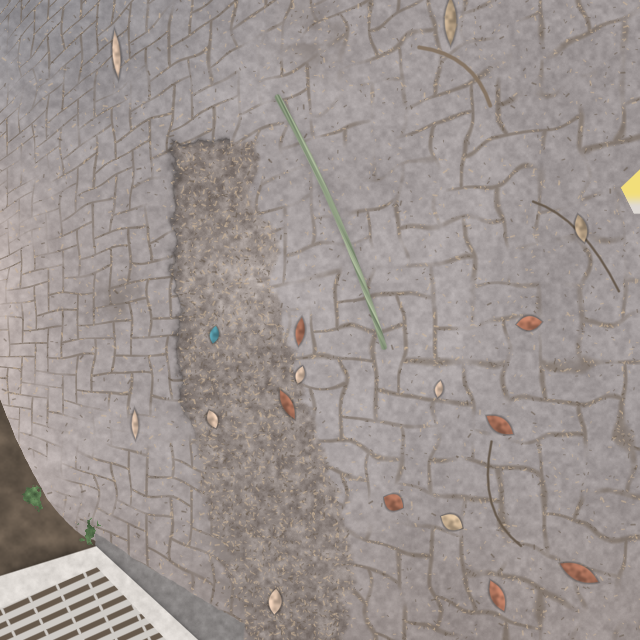
Write a three.js fragment shader that draws this texture.

```glsl
// Weathered herringbone paving with a bare earth strip, fallen leaves, twigs and a drain grate.
#define PAVER vec3(.615, .588, .588)
#define EARTH vec3(.545, .505, .485)
#define SOIL vec3(.40, .35, .30)
#define STRAW vec3(.75, .66, .55)
#define RUST vec3(.61, .41, .33)
#define PALE vec3(.80, .70, .62)
#define CURB vec3(.87, .85, .83)
#define EDGE .0016
#define JOINT .11

varying vec2 vUv;
vec2 p;
vec3 col;

float hash(vec2 v) {
  vec3 q = fract(v.xyx * .1031);
  q += dot(q, q.yzx + 33.33);
  return fract((q.x + q.y) * q.z);
}

float noise(vec2 v) {
  vec2 i = floor(v), f = fract(v);
  f *= f * (3. - 2. * f);
  return mix(mix(hash(i), hash(i + vec2(1, 0)), f.x),
             mix(hash(i + vec2(0, 1)), hash(i + 1.), f.x), f.y);
}

// Layered noise, centred on zero.
float fbm(float scale) {
  float sum = -.47, amp = .5;
  vec2 v = p * scale;
  for (int i = 0; i < 4; i++) {
    sum += amp * noise(v);
    v = v * 2.03 + 17.;
    amp *= .5;
  }
  return sum;
}

float fill(float d) { return 1. - smoothstep(-EDGE, EDGE, d); }

void paint(vec3 tint, float d) { col = mix(col, tint, fill(d)); }

float spot(float x, float y, float sharp) {
  vec2 v = p - vec2(x, y);
  return exp(-sharp * dot(v, v));
}

float segment(vec2 v, vec2 a, vec2 b) {
  v -= a;
  b -= a;
  return length(v - b * clamp(dot(v, b) / dot(b, b), 0., 1.));
}

// Distance to a quadratic curve, walked in short segments.
float curve(vec2 a, vec2 b, vec2 c) {
  float d = 1.;
  vec2 last = a;
  for (int i = 1; i <= 8; i++) {
    float t = float(i) / 8.;
    vec2 next = mix(mix(a, b, t), mix(b, c, t), t);
    d = min(d, segment(p, last, next));
    last = next;
  }
  return d;
}

// Distance to the nearest joint of a 2:1 herringbone, in cell units.
float herringbone(vec2 v) {
  vec2 i = floor(v), f = fract(v);
  float k = floor(mod(i.x - i.y + .5, 4.)), d = 1.;
  if (k != 1.) d = min(d, f.x);
  if (k != 0.) d = min(d, 1. - f.x);
  if (k != 2.) d = min(d, f.y);
  if (k != 3.) d = min(d, 1. - f.y);
  return d;
}

// Pointed leaf with a soft shadow.
void leaf(float x, float y, float size, float width, float angle, vec3 tint) {
  vec2 v = p - vec2(x, y), axis = vec2(cos(angle), sin(angle));
  vec2 q = vec2(dot(v, axis), dot(v, vec2(-axis.y, axis.x)));
  float d = abs(q.y) - width * (1. - q.x * q.x / (size * size));
  col *= 1. - .3 * smoothstep(.005, 0., d);
  paint(tint * (.85 + .3 * noise(q * 160.) + .1 * q.y / width), d);
}

void main() {
  p = vUv;
  float broad = fbm(7.), grain = fbm(110.), wobble = fbm(38.);

  // Pavers shrink toward the left; joints collect dirt.
  float scale = .019 + .049 * p.x;
  vec2 cell = vec2(log(scale) / .049, (p.y - .45) / scale);
  cell += .5 * vec2(noise(p * 22.), noise(p * 22. + 40.));
  float seam = smoothstep(JOINT, .015, herringbone(cell)) * smoothstep(-.22, .13, fbm(15.));
  col = PAVER + broad * .12 + grain * .16 + .05 * spot(.52, .56, 9.);
  col += vec3(.12, .10, .085) * exp(-p.x * 8.) * smoothstep(.95, .55, p.y);
  col -= vec3(.07, .05, .035) * smoothstep(.6, 1.1, p.y) * smoothstep(.55, 0., p.x);
  col -= vec3(.02, .03, .04) * smoothstep(.35, 0., p.y);
  col = mix(col, SOIL * 1.08, seam * .55);

  // Bare earth strip and the dirt washed out around it.
  float left = .275 + .37 * pow(max(.45 - p.y, 0.), 1.4);
  float right = .545 - .115 * smoothstep(.1, .6, p.y) - .03 * smoothstep(.64, .69, p.y);
  float strip = max(max(left - p.x, p.x - right), p.y - .775) + wobble * .035;
  float bare = smoothstep(.006, -.006, strip);
  col = mix(col, EARTH + grain * .34 + broad * .16 + .07 * spot(.39, .56, 90.), bare * .92);
  col *= 1. - .3 * exp(-abs(strip) * 220.) * step(p.x, .36) * smoothstep(.25, .4, p.y);
  float wash = exp(-30. * abs(p.x - left)) * smoothstep(.42, .1, p.y);
  wash = min(wash + spot(.495, .94, 400.) + spot(.19, .53, 600.), 1.);
  col = mix(col, EARTH * .92, wash * smoothstep(-.17, .13, wobble) * .7);

  // Scattered straw and grit, densest on joints and earth.
  for (float n = 0.; n < 4.; n++) {
    float count = 58. + 27. * n;
    vec2 g = p * count + n * 13.7, id = floor(g);
    vec2 q = fract(g) - .5 - .4 * (vec2(hash(id + 3.), hash(id + 8.)) - .5);
    float a = 6.283 * hash(id + 21.), chance = .05 + .3 * bare + .38 * seam + .15 * wash;
    vec2 along = .16 * vec2(cos(a), sin(a));
    float d = (segment(q, -along, along) - .065) / count;
    vec3 tint = mix(SOIL, STRAW * 1.08, step(.33, hash(id + 77.)));
    col = mix(col, tint, fill(d) * step(hash(id + 55.), chance) * .65);
  }

  // Corner soil with weeds, a slab, and the drain grate in its curb.
  float bank = p.y - .375 + 2.6 * p.x - 7.5 * p.x * p.x, x = p.x - .15;
  paint(SOIL * (.95 + .65 * wobble), max(bank, x) + wobble * .012);
  float weeds = min(length(p - vec2(.053, .22)), length(p - vec2(.14, .17)));
  paint(vec3(.36, .47, .32) * (1. + grain), weeds - .022 + abs(wobble) * .16);
  float slab = max(max(p.y - .165 + .61 * x, -x), x - .23);
  paint(vec3(.53, .515, .51) + grain * .16, slab + wobble * .012);
  float curb = max(p.y - .1 - .31 * p.x, p.y - .147 + .92 * x);
  col *= 1. - .25 * exp(-max(curb, 0.) * 170.);
  paint(CURB + grain * .15, curb);
  float bars = abs(fract((p.y - .45 * p.x) / .021) - .5) * .021 - .0058;
  float ties = abs(fract((p.x + .48 * p.y) / .052) - .5) * .052 - .0025;
  paint(mix(SOIL, CURB * .93, fill(min(bars, ties))), max(p.y - .05 - .42 * p.x, p.y - .115 + 1.05 * x));

  // Green stem with paler strands, and dry twigs.
  float stem = curve(vec2(.434, .848), vec2(.536, .67), vec2(.6, .458));
  col *= 1. - .25 * exp(-stem * 180.);
  float strand = noise(vec2(p.x * 380. + p.y * 190., p.y * 12.));
  paint(mix(vec3(.39, .45, .36), vec3(.71, .76, .64), strand), stem - .0045);
  paint(SOIL * 1.3, curve(vec2(.655, .926), vec2(.74, .915), vec2(.766, .835)) - .003);
  float twig = curve(vec2(.833, .685), vec2(.91, .66), vec2(.967, .545));
  paint(SOIL, min(twig, curve(vec2(.768, .31), vec2(.745, .2), vec2(.814, .147))) - .0018);

  // Fallen leaves and small litter.
  leaf(.704, .967, .037, .009, 1.57, STRAW * .9);
  leaf(.908, .643, .022, .009, 1.8, STRAW * .9);
  leaf(.827, .495, .02, .011, .1, RUST * 1.1);
  leaf(.781, .336, .025, .011, -.6, RUST);
  leaf(.615, .215, .017, .013, -.5, RUST);
  leaf(.706, .184, .019, .012, -.5, STRAW);
  leaf(.905, .105, .033, .012, -.45, RUST);
  leaf(.777, .069, .026, .01, -1.15, RUST * 1.1);
  leaf(.469, .482, .022, .007, 1.45, RUST);
  leaf(.449, .368, .025, .008, -1.1, RUST);
  leaf(.469, .414, .014, .007, 1.3, PALE);
  leaf(.686, .392, .013, .006, 1.4, PALE);
  leaf(.43, .06, .02, .01, 1.5, PALE);
  leaf(.332, .345, .015, .008, -1.2, PALE);
  leaf(.211, .337, .022, .005, 1.6, PALE);
  leaf(.182, .915, .036, .006, 1.65, PALE);
  leaf(.335, .477, .014, .007, 1.4, vec3(.32, .55, .6));

  // Yellow card at the right edge.
  x = p.x - .97;
  float card = max(max(p.y - .707 - .95 * x, .707 - 2. * x - p.y), .666 - p.y);
  paint(mix(vec3(.95, .87, .48), CURB, smoothstep(.7, .675, p.y)), card);
  gl_FragColor = vec4(clamp(col, 0., 1.), 1.);
}
```
